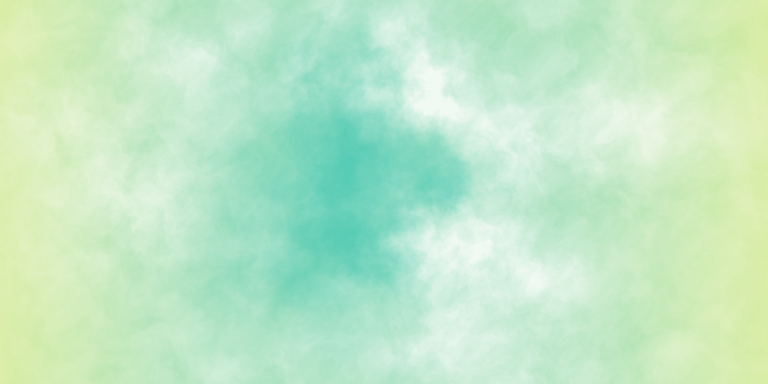
Write a WebGL 2 fragment shader that draws this background.

```glsl
#version 300 es
precision highp float;
// Soft watercolour sky: a teal pool fading through green to yellow edges, under pale clouds.

uniform vec2 u_resolution;
out vec4 fragColor;

// Palette
const vec3 TEAL = vec3(0.31, 0.79, 0.71);
const vec3 GREEN = vec3(0.65, 0.875, 0.71);
const vec3 YELLOW = vec3(0.86, 0.93, 0.60);
const vec3 CLOUD = vec3(0.94, 0.975, 0.95);
const vec3 WARM_CLOUD = vec3(0.92, 0.96, 0.86);

// Tuning, in units of the canvas height
const float WARP = 0.12;         // wander of the cloud outlines
const float HAZE = 0.34;         // even veil outside the pool
const float GRAIN = 1.0;         // strength of the cloud texture
const float ROUGHNESS = 0.62;    // share kept by each finer octave
const float YELLOW_START = 0.40; // distance from the centre line
const float YELLOW_END = 1.14;

// Clouds: centre, radii; then tilt, opacity
const int CLOUDS = 11;
const vec4 CLOUD_SHAPE[CLOUDS] = vec4[](
  vec4(1.14, 0.77, 0.25, 0.11), vec4(1.19, 0.375, 0.23, 0.10),
  vec4(1.14, 0.15, 0.09, 0.18), vec4(1.39, 0.30, 0.11, 0.08),
  vec4(1.38, 0.61, 0.06, 0.024), vec4(1.65, 0.68, 0.28, 0.17),
  vec4(0.29, 0.47, 0.18, 0.20), vec4(0.44, 0.86, 0.26, 0.10),
  vec4(0.80, 0.84, 0.13, 0.05), vec4(0.10, 0.68, 0.14, 0.12),
  vec4(1.36, 0.10, 0.20, 0.13));
const vec2 CLOUD_STYLE[CLOUDS] = vec2[](
  vec2(-0.65, 0.82), vec2(0.67, 0.88), vec2(0.0, 0.55), vec2(0.0, 0.60),
  vec2(-0.95, 0.60), vec2(-0.1, 0.50), vec2(0.0, 0.55), vec2(0.0, 0.42),
  vec2(1.1, 0.40), vec2(0.0, 0.45), vec2(0.0, 0.40));

// Teal pools: centre, radii; then opacity
const int POOLS = 4;
const vec4 POOL_SHAPE[POOLS] = vec4[](
  vec4(0.92, 0.60, 0.16, 0.29), vec4(1.16, 0.52, 0.09, 0.07),
  vec4(0.88, 0.36, 0.22, 0.17), vec4(0.92, 0.50, 0.40, 0.46));
const float POOL_OPACITY[POOLS] = float[](0.75, 0.68, 0.45, 0.50);

vec2 hashGradient(vec2 cell) {
  vec3 q = fract(vec3(cell.xyx) * vec3(0.1031, 0.1030, 0.0973));
  q += dot(q, q.yzx + 33.33);
  float angle = 6.2832 * fract((q.x + q.y) * q.z);
  return vec2(cos(angle), sin(angle));
}

float gradientNoise(vec2 p) {
  vec2 i = floor(p), f = p - i;
  vec2 u = f * f * f * (f * (f * 6.0 - 15.0) + 10.0);
  vec2 e = vec2(1.0, 0.0);
  float low = mix(dot(hashGradient(i), f), dot(hashGradient(i + e), f - e), u.x);
  float high = mix(dot(hashGradient(i + e.yx), f - e.yx),
                   dot(hashGradient(i + e.xx), f - e.xx), u.x);
  return mix(low, high, u.y);
}

float fbm(vec2 p) {
  float sum = 0.0, amplitude = 0.6;
  for (int i = 0; i < 6; i++) {
    sum += amplitude * gradientNoise(p);
    p = mat2(1.6, 1.2, -1.2, 1.6) * p + 17.3;
    amplitude *= ROUGHNESS;
  }
  return sum;
}

// Tilted Gaussian spot
float softSpot(vec2 p, vec4 shape, float tilt) {
  float c = cos(tilt), s = sin(tilt);
  vec2 d = mat2(c, -s, s, c) * (p - shape.xy) / shape.zw;
  return exp(-dot(d, d));
}

void main() {
  vec2 p = gl_FragCoord.xy / u_resolution.y;
  float halfWidth = 0.5 * u_resolution.x / u_resolution.y;

  // Wandering coordinates give the spots torn, wispy outlines
  vec2 warped = p + WARP * vec2(fbm(p * 6.0 + 3.7), fbm(p * 6.0 + 41.2));
  float wisps = fbm(p * 5.0 + 9.1 + 0.5 * fbm(p * 4.0));

  // Teal pool
  float clear = 1.0;
  for (int i = 0; i < POOLS; i++)
    clear *= 1.0 - POOL_OPACITY[i] * softSpot(warped, POOL_SHAPE[i], 0.0);
  float teal = (1.0 - clear) * (1.0 - 0.15 * wisps);

  // Background gradient
  float side = abs(p.x - halfWidth) + 0.12 * wisps;
  float yellow = smoothstep(YELLOW_START, YELLOW_END, side);
  vec3 color = mix(mix(GREEN, YELLOW, yellow), TEAL, teal);

  // Cloud cover
  float open = 1.0 - HAZE * (1.0 - teal) * (1.0 - 0.4 * yellow);
  for (int i = 0; i < CLOUDS; i++)
    open *= 1.0 - CLOUD_STYLE[i].y * softSpot(warped, CLOUD_SHAPE[i], CLOUD_STYLE[i].x);
  float cover = 1.0 - open;
  cover += GRAIN * wisps * (0.3 + 0.8 * cover) * (1.0 - 0.6 * teal);
  vec3 cloudColor = mix(CLOUD, WARM_CLOUD, yellow);
  fragColor = vec4(mix(color, cloudColor, clamp(cover, 0.0, 1.0)), 1.0);
}
```
